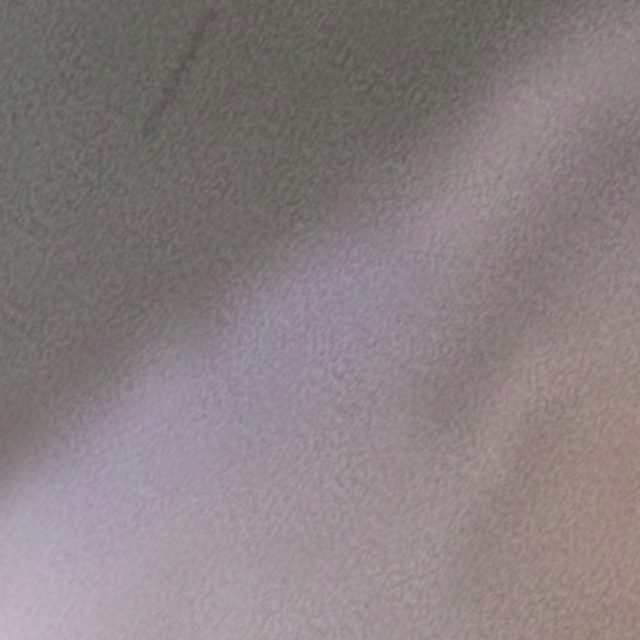
This texture is drawn by a Shadertoy shader. Its source:

```glsl
const vec3 SHADE_TOP = vec3(0.395, 0.385, 0.365);
const vec3 SHADE_LOW = vec3(0.465, 0.435, 0.435);
const vec3 SHADE_COOL = vec3(0.445, 0.440, 0.440);
const vec3 LIT_PALE = vec3(0.755, 0.715, 0.750);
const vec3 LIT_MAUVE = vec3(0.545, 0.495, 0.505);
const vec3 LIT_WARM = vec3(0.620, 0.535, 0.490);
const vec3 VIOLET_TINT = vec3(-0.012, 0.000, 0.040);

// Unit gradient vector for a lattice cell
vec2 cellGradient(vec2 cell, float seed) {
    vec3 p = fract(vec3(cell.xyx + seed * 17.3) * vec3(0.1031, 0.1030, 0.0973));
    p += dot(p, p.yzx + 33.33);
    float angle = 6.2832 * fract((p.x + p.y) * p.z);
    return vec2(cos(angle), sin(angle));
}

// Gradient noise, roughly -0.7 to 0.7
float gradientNoise(vec2 p, float seed) {
    vec2 cell = floor(p);
    vec2 f = fract(p);
    vec2 u = f * f * f * (f * (f * 6.0 - 15.0) + 10.0);
    vec2 e = vec2(1.0, 0.0);
    float a = dot(cellGradient(cell, seed), f);
    float b = dot(cellGradient(cell + e.xy, seed), f - e.xy);
    float c = dot(cellGradient(cell + e.yx, seed), f - e.yx);
    float d = dot(cellGradient(cell + e.xx, seed), f - e.xx);
    return mix(mix(a, b, u.x), mix(c, d, u.x), u.y);
}

float fractalNoise(vec2 p, float seed, int octaves) {
    float sum = 0.0;
    float amplitude = 1.0;
    for (int i = 0; i < octaves; i++) {
        sum += amplitude * gradientNoise(p, seed + float(i));
        p = mat2(1.6, 1.2, -1.2, 1.6) * p;
        amplitude *= 0.55;
    }
    return sum;
}

// Soft stroke around a segment
float fold(vec2 p, vec2 a, vec2 b, float width) {
    vec2 ab = b - a;
    float t = clamp(dot(p - a, ab) / dot(ab, ab), 0.0, 1.0);
    float d = length(p - a - ab * t) / width;
    return exp(-d * d);
}

// Coordinates along and across a slanted weave
vec2 weaveSpace(vec2 p, float angle, float stretch) {
    float c = cos(angle);
    float s = sin(angle);
    return vec2(dot(p, vec2(c, s)) / stretch, dot(p, vec2(-s, c)));
}

vec3 shadedCloth(vec2 p) {
    vec3 color = mix(SHADE_LOW, SHADE_TOP, smoothstep(0.35, 1.0, p.y));
    float cool = 1.0 - smoothstep(0.0, 0.35, p.x);
    return mix(color, SHADE_COOL, 0.6 * cool * smoothstep(0.35, 0.6, p.y));
}

vec3 litCloth(vec2 p) {
    float falloff = 1.0 - exp(-2.3 * length(p * vec2(0.9, 1.0)));
    vec3 color = mix(LIT_PALE, LIT_MAUVE, falloff);
    float warmth = smoothstep(0.5, 1.05, p.x) * (1.0 - smoothstep(0.2, 0.75, p.y));
    color = mix(color, LIT_WARM, 0.75 * warmth);
    float violet = fold(p, vec2(0.12, 0.25), vec2(0.52, 0.55), 0.16);
    return color + VIOLET_TINT * violet;
}

// Broad folds of light and dark
float foldLight(vec2 p) {
    float light = -0.055 * fold(p, vec2(0.98, 0.76), vec2(0.70, 0.38), 0.07);
    light -= 0.025 * fold(p, vec2(0.84, 0.34), vec2(0.72, 0.08), 0.04);
    light += 0.025 * fold(p, vec2(0.84, 0.45), vec2(0.76, 0.28), 0.035);
    light += 0.025 * fold(p, vec2(0.72, 0.66), vec2(0.95, 0.95), 0.07);
    light += 0.020 * fold(p, vec2(0.40, 0.02), vec2(0.62, 0.05), 0.13);
    light -= 0.040 * fold(p, vec2(0.33, 0.98), vec2(0.23, 0.79), 0.010);
    return light;
}

void mainImage(out vec4 fragColor, in vec2 fragCoord) {
    vec2 uv = fragCoord / iResolution.xy;

    // Diagonal edge between the shaded and lit sides
    float edge = uv.y - 0.26 - 0.79 * uv.x;
    edge += 0.06 * fractalNoise(uv * 4.0, 3.0, 2);
    float shade = smoothstep(-0.14, 0.10, edge);
    vec3 color = mix(litCloth(uv), shadedCloth(uv), shade) + foldLight(uv);

    // Faint cloudy brightness and colour drift
    color += 0.016 * fractalNoise(weaveSpace(uv, 0.85, 2.0) * 9.0, 11.0, 3);
    float drift = fractalNoise(uv * 16.0, 23.0, 3);
    color += 0.018 * drift * vec3(0.8, -0.7, 0.4);

    // Slanted woven grain, softer toward the bright corner
    float contrast = mix(0.6, 1.0, smoothstep(0.1, 0.7, length(uv)));
    vec2 bend = 0.004 * vec2(gradientNoise(uv * 30.0, 31.0), gradientNoise(uv * 30.0, 37.0));
    float grain = gradientNoise(weaveSpace(uv + bend, 1.0, 1.7) * 125.0, 41.0);
    grain += 0.6 * gradientNoise(weaveSpace(uv, 0.7, 1.3) * 190.0, 47.0);
    float patches = 1.0 + 0.6 * gradientNoise(uv * 12.0, 53.0);
    color += 0.062 * contrast * patches * grain;

    // Sparse dark pits
    float pit = gradientNoise(weaveSpace(uv, 1.1, 1.4) * 75.0, 61.0);
    color -= 0.045 * contrast * smoothstep(0.38, 0.65, pit);

    fragColor = vec4(clamp(color, 0.0, 1.0), 1.0);
}
```
